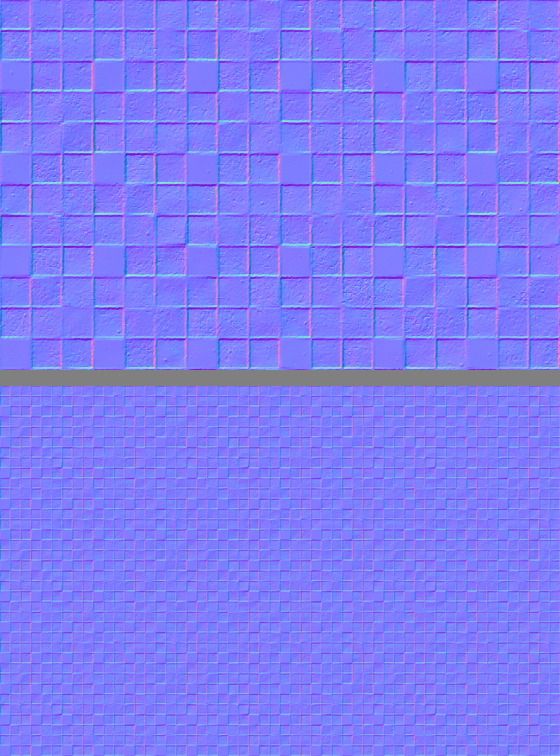
Top, the tile; bottom, the same tile 3 across and 3 down.
A WebGL 2 fragment shader for this texture map:

```glsl
#version 300 es
precision highp float;
// Tiling normal map of worn square tiles in grooves, every third one sunk and smooth.

#define COUNT vec2(18.0, 12.0)  // tiles across and down
#define GROUP 3.0               // spacing of the sunk tiles
#define HIGH 0.054              // height of tiles in line with a sunk one
#define LOW 0.023               // height of the remaining tiles
#define BEVEL 0.074             // width of a sloping edge, in tiles
#define CORNER 0.08             // corner radius, in tiles
#define WOBBLE 0.024            // unevenness of the edges
#define GRAIN 0.0145            // depth of the surface grain
#define UNDULATION 0.050        // depth of the broad swells
#define TILT 0.110              // range of slope of a whole tile
#define ROUGH_SHARE 0.014       // share of heavily eroded tiles
#define ROW_SHIFT 0.03          // vertical offset of the grid, in tiles

uniform vec2 u_resolution;
out vec4 fragColor;

float hash(vec2 p) {
    vec3 q = fract(p.xyx * vec3(0.1031, 0.1030, 0.0973));
    q += dot(q, q.yzx + 33.33);
    return fract((q.x + q.y) * q.z);
}

// Value noise with a whole number of lattice cells per tile, so that it wraps.
float noise(vec2 p, float freq) {
    vec2 cell = floor(p * freq), f = fract(p * freq);
    vec2 period = COUNT * freq;
    vec2 a = mod(cell, period), b = mod(cell + 1.0, period);
    f = f * f * (3.0 - 2.0 * f);
    return mix(mix(hash(a), hash(vec2(b.x, a.y)), f.x),
               mix(hash(vec2(a.x, b.y)), hash(b), f.x), f.y);
}

// Distance inwards from the rounded border of a unit tile.
float insideDistance(vec2 f) {
    vec2 q = abs(f - 0.5) - 0.5 + CORNER;
    return CORNER - length(max(q, 0.0)) - min(max(q.x, q.y), 0.0);
}

// Small dents and bumps at random places in the tile.
float blemishes(vec2 f, vec2 id) {
    float h = 0.0;
    for (int i = 0; i < 4; i++) {
        vec2 seed = id + float(i + 1) * vec2(37.0, 61.0);
        vec2 center = 0.12 + 0.76 * vec2(hash(seed), hash(seed + 17.0));
        float radius = mix(0.03, 0.085, hash(seed + 29.0));
        float depth = 0.045 * (hash(seed + 43.0) - 0.6);
        float present = step(0.65, hash(seed + 71.0));
        h += present * depth * smoothstep(radius, 0.0, length(f - center));
    }
    return h;
}

float surfaceHeight(vec2 p) {
    // Ragged borders
    vec2 warp = vec2(noise(p, 11.0), noise(p + 5.0, 13.0)) - 0.5;
    vec2 w = p + WOBBLE * warp;
    vec2 id = mod(floor(w), COUNT), f = fract(w);

    // Tile level by its place in the group
    vec2 onLine = 1.0 - step(0.5, mod(id, GROUP));
    float sunk = onLine.x * onLine.y;
    float level = mix(LOW, HIGH, max(onLine.x, onLine.y));
    level *= mix(0.82, 1.18, hash(id + 7.0)) * (1.0 - sunk);

    // Steep edge with a worn shoulder
    float inside = insideDistance(f);
    float rise = smoothstep(0.0, BEVEL, inside);
    float h = level * (0.87 * rise + 0.13 * smoothstep(0.0, 0.22, inside));

    // Each top leans a little and swells gently
    vec2 lean = TILT * (vec2(hash(id + 19.0), hash(id + 31.0)) - 0.5);
    float swell = UNDULATION * (noise(p, 2.0) - 0.5) * mix(0.7, 0.2, sunk);
    h += rise * (dot(lean, f - 0.5) * mix(1.0, 0.5, sunk) + swell);

    // Grain, patchy and different on each tile
    float eroded = step(1.0 - ROUGH_SHARE, hash(id + 113.0));
    float patches = smoothstep(0.25, 0.8, noise(p, 3.0));
    float strength = mix(0.45, 1.1, patches) * mix(0.65, 1.3, hash(id + 53.0));
    strength = mix(strength + 1.1 * eroded, 0.10, sunk);
    float grain = 0.55 * noise(p, 10.0) + 0.60 * noise(p + 2.0, 19.0);
    float crumbs = smoothstep(0.72, 0.95, noise(p + 4.0, 13.0));
    h += GRAIN * strength * (grain - 0.57 + 0.7 * crumbs);

    // Short scratches
    float ridge = smoothstep(0.08, 0.0, abs(noise(p + 3.0, 5.0) - 0.5));
    float scratched = smoothstep(0.62, 0.85, noise(p + 8.0, 4.0));
    h -= 0.007 * ridge * scratched * (1.0 - sunk);

    return h + blemishes(f, id) * mix(1.0, 0.4, sunk);
}

void main() {
    vec2 p = gl_FragCoord.xy / u_resolution * COUNT - vec2(0.0, ROW_SHIFT);

    // Slope across at least one pixel, which also smooths the edges
    vec2 e = max(vec2(0.018), 0.5 * COUNT / u_resolution);
    vec2 dx = vec2(e.x, 0.0), dy = vec2(0.0, e.y);
    vec2 slope = vec2(surfaceHeight(p + dx) - surfaceHeight(p - dx),
                      surfaceHeight(p + dy) - surfaceHeight(p - dy)) / (2.0 * e);

    // Normal with green pointing down, the whole leaning slightly
    vec3 normal = normalize(vec3(-slope.x, slope.y - 0.02, 1.0));
    fragColor = vec4(0.5 + 0.5 * normal, 1.0);
}
```
